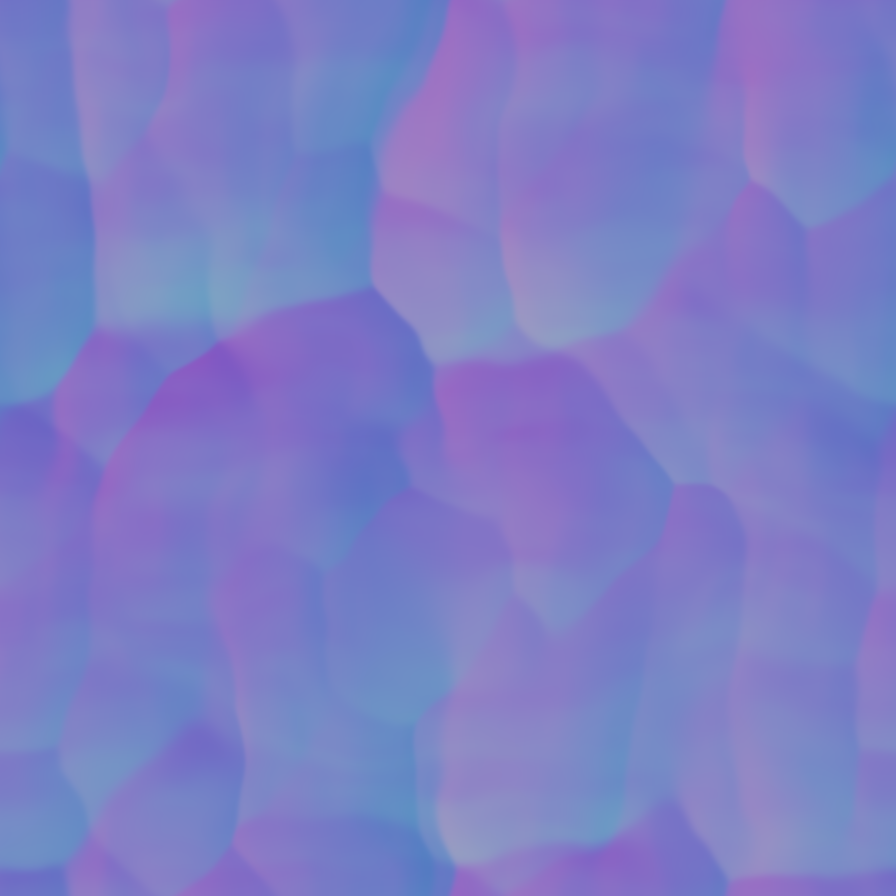
Give the GLSL for this texture map, as a three.js fragment shader.

```glsl
// Tiling tangent-space normal map of soft, overlapping rounded lumps.
// Each lump is a tilted elliptical dome; their slopes are blended by a smooth
// maximum, bent by wrapping noise, and encoded as red and green.

varying vec2 vUv;

const vec3 FLAT_COLOR = vec3(0.488, 0.493, 0.778);

// Two random values from a whole-number cell, without sine
vec2 hash2(vec2 cell, float seed) {
  vec3 h = fract(vec3(cell.xyx + seed) * vec3(0.1031, 0.1030, 0.0973));
  h += dot(h, h.yzx + 33.33);
  return fract((h.xx + h.yz) * h.zy);
}

// Wraps a whole-number cell; the half step guards against rounding
vec2 wrapCell(vec2 cell, vec2 repeats) {
  return floor(mod(cell + 0.5, repeats));
}

// Two channels of smooth value noise in -1..1, wrapping after "repeats" cells
vec2 wrapNoise(vec2 uv, vec2 repeats, float seed) {
  vec2 p = uv * repeats;
  vec2 cell = floor(p);
  vec2 f = p - cell;
  f = f * f * f * (f * (f * 6.0 - 15.0) + 10.0);
  vec2 a = hash2(wrapCell(cell, repeats), seed);
  vec2 b = hash2(wrapCell(cell + vec2(1.0, 0.0), repeats), seed);
  vec2 c = hash2(wrapCell(cell + vec2(0.0, 1.0), repeats), seed);
  vec2 d = hash2(wrapCell(cell + vec2(1.0, 1.0), repeats), seed);
  return mix(mix(a, b, f.x), mix(c, d, f.x), f.y) * 2.0 - 1.0;
}

// Slope of a smooth union of domes, one scattered in each grid cell
vec2 domeSlope(vec2 uv, vec2 repeats, vec2 radius, float sharpness, float seed) {
  vec2 home = floor(uv * repeats);
  vec2 slopeSum = vec2(0.0);
  float weightSum = 0.0;
  for (int j = -2; j <= 2; j++) {
    for (int i = -2; i <= 2; i++) {
      vec2 cell = home + vec2(float(i), float(j));
      vec2 id = wrapCell(cell, repeats);
      vec2 place = hash2(id, seed);
      vec2 kind = hash2(id, seed + 17.0);
      vec2 offset = uv - (cell + 0.05 + 0.9 * place) / repeats;

      // The long axis leans from upright towards the upper right
      float lean = mix(-0.12, 1.0, kind.x * kind.x * kind.x);
      vec2 along = vec2(sin(lean), cos(lean));
      vec2 across = vec2(along.y, -along.x);
      vec2 q = vec2(dot(offset, across), dot(offset, along)) / radius;

      float dist2 = dot(q, q);
      float weight = exp(sharpness * (1.1 * kind.y - dist2));
      vec2 steep = q * (0.55 + 0.5 * dist2) / (1.0 + 0.6 * dist2);
      slopeSum -= weight * (across * steep.x + along * steep.y * 0.72);
      weightSum += weight;
    }
  }
  return slopeSum / max(weightSum, 1e-30);
}

// Undulation: red varies quickly across, green quickly upwards
vec2 rippleSlope(vec2 uv, float fine, float coarse, float seed) {
  float sideways = wrapNoise(uv, vec2(fine, coarse), seed).x;
  float upward = wrapNoise(uv, vec2(coarse, fine), seed + 5.0).y;
  return vec2(sideways, upward);
}

void main() {
  // Uneven outlines and creases of varying softness
  vec2 uv = vUv + 0.028 * wrapNoise(vUv, vec2(5.0), 3.0)
                + 0.011 * wrapNoise(vUv, vec2(12.0), 9.0)
                + 0.003 * wrapNoise(vUv, vec2(30.0), 15.0);
  float crispness = smoothstep(0.1, 0.9, wrapNoise(vUv, vec2(5.0), 21.0).x * 0.5 + 0.5);

  // Large lumps, upright smaller ones across them, then ripples
  vec2 slope = 0.082 * domeSlope(uv, vec2(4.0, 3.0), vec2(0.11, 0.18),
                                 mix(1.6, 11.0, crispness), 57.0);
  slope += 0.056 * domeSlope(uv, vec2(7.0, 5.0), vec2(0.06, 0.10),
                             mix(1.4, 7.0, 1.0 - crispness), 83.0);
  slope += 0.030 * rippleSlope(vUv, 10.0, 5.0, 101.0);
  slope += 0.021 * rippleSlope(uv, 22.0, 10.0, 131.0);
  slope += 0.010 * rippleSlope(uv, 48.0, 16.0, 151.0);

  // Steeper parts lose a little blue
  vec3 color = FLAT_COLOR + vec3(slope, -0.7 * dot(slope, slope));
  gl_FragColor = vec4(color, 1.0);
}
```
